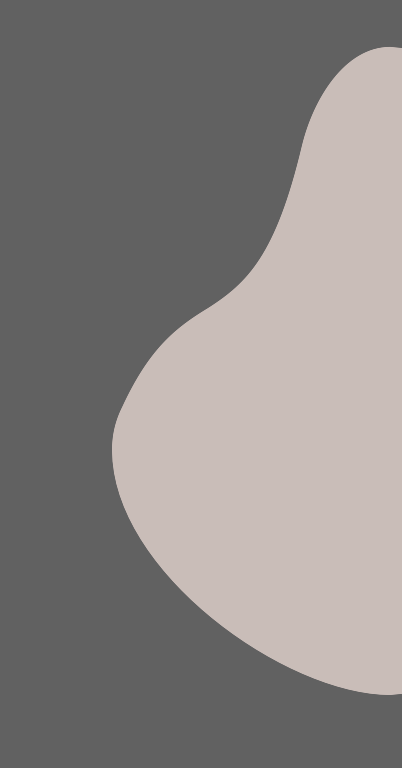
Reproduce this background procedurally as a Shadertoy shader.

```glsl
#define BACKDROP vec3(0.380, 0.380, 0.380)
#define BLOB_COLOR vec3(0.790, 0.740, 0.723)
#define CURVE_STEPS 32
#define EDGE_PIXELS 1.0

// Running state of the outline: pen position, nearest distance, inside sign
struct Outline {
    vec2 pen;
    float dist;
    float side;
};

vec2 cubicBezier(vec2 a, vec2 b, vec2 c, vec2 d, float t) {
    float s = 1.0 - t;
    return s * s * s * a + 3.0 * s * s * t * b + 3.0 * s * t * t * c + t * t * t * d;
}

// Adds one straight piece: updates the distance and the even-odd crossing
void lineTo(inout Outline o, vec2 p, vec2 end) {
    vec2 edge = end - o.pen;
    vec2 rel = p - o.pen;
    float along = clamp(dot(rel, edge) / max(dot(edge, edge), 1e-9), 0.0, 1.0);
    o.dist = min(o.dist, length(rel - edge * along));

    if ((o.pen.y > p.y) != (end.y > p.y)) {
        float crossingX = o.pen.x + edge.x * rel.y / edge.y;
        if (p.x < crossingX) o.side = -o.side;
    }
    o.pen = end;
}

// Adds one cubic curve from the pen position
void curveTo(inout Outline o, vec2 p, vec2 controlA, vec2 controlB, vec2 end) {
    vec2 start = o.pen;
    for (int i = 1; i <= CURVE_STEPS; i++) {
        float t = float(i) / float(CURVE_STEPS);
        lineTo(o, p, cubicBezier(start, controlA, controlB, end, t));
    }
}

// Signed distance to the blob, negative inside
float blobDistance(vec2 p) {
    vec2 crown = vec2(0.508, 0.939);
    Outline o = Outline(crown, 1e3, 1.0);

    // Head, neck and shoulder
    curveTo(o, p, vec2(0.449, 0.939), vec2(0.4076, 0.871), vec2(0.393, 0.810));
    curveTo(o, p, vec2(0.359, 0.667), vec2(0.3216, 0.6315), vec2(0.271, 0.599));
    curveTo(o, p, vec2(0.228, 0.573), vec2(0.194, 0.5456), vec2(0.159, 0.470));

    // Left bulge and belly
    curveTo(o, p, vec2(0.150, 0.452), vec2(0.1458, 0.4336), vec2(0.1458, 0.414));
    curveTo(o, p, vec2(0.1458, 0.2565), vec2(0.371, 0.095), vec2(0.508, 0.095));

    // Closing bulge past the right border
    curveTo(o, p, vec2(0.781, 0.095), vec2(0.781, 0.939), crown);
    return o.dist * o.side;
}

void mainImage(out vec4 fragColor, in vec2 fragCoord) {
    vec2 p = fragCoord / iResolution.y;
    float halfEdge = 0.5 * EDGE_PIXELS / iResolution.y;
    float coverage = 1.0 - smoothstep(-halfEdge, halfEdge, blobDistance(p));
    fragColor = vec4(mix(BACKDROP, BLOB_COLOR, coverage), 1.0);
}
```
